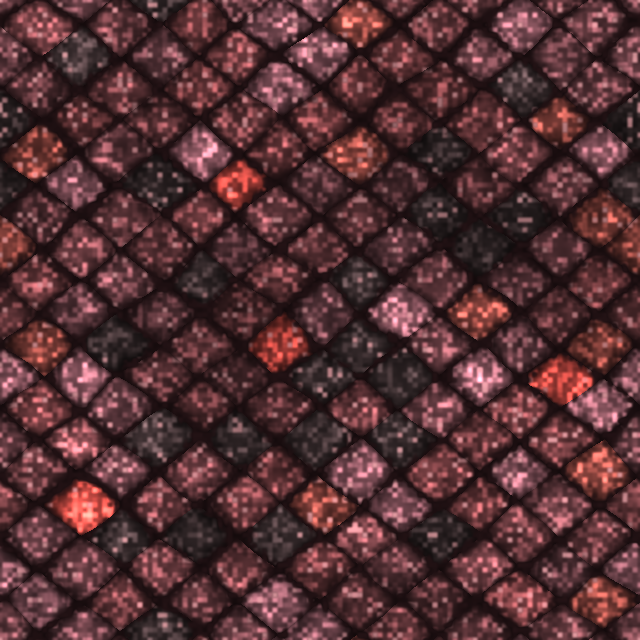
Write a WebGL 1 fragment shader that draws this pattern.

```glsl
precision highp float;

uniform vec2 u_resolution;

const vec2  SCALE_COUNT   = vec2(8.0, 10.0);  // repeats across and down
const vec2  LATTICE_SHIFT = vec2(0.0, 0.115);
const float HALF_SIDE     = 0.475;            // a lattice cell has half side 0.5
const float HALF_WIDTH    = 0.39;             // blunts the left and right tips
const float CORNER        = 0.14;
const float BLUNTNESS     = 0.12;
const float EDGE_SOFTNESS = 0.05;
const float EDGE_ROUGH    = 0.11;
const float WOBBLE        = 0.12;
const float JITTER        = 0.08;
const float SEQUIN_COUNT  = 128.0;
const float SPARKLE_SHARE = 0.05;
const float TAU           = 6.2831853;

const vec3 GAP     = vec3(0.105, 0.055, 0.062);
const vec3 MAUVE   = vec3(0.41, 0.25, 0.275);
const vec3 BRICK   = vec3(0.46, 0.24, 0.25);
const vec3 SLATE   = vec3(0.23, 0.18, 0.185);
const vec3 COPPER  = vec3(0.63, 0.31, 0.28);
const vec3 ROSE    = vec3(0.58, 0.36, 0.40);
const vec3 EMBER   = vec3(0.80, 0.30, 0.27);
const vec3 SPARKLE = vec3(0.88, 0.61, 0.63);

float hash(vec2 p) {
  vec3 k = fract(vec3(p.xyx) * 0.1031);
  k += dot(k, k.yzx + 33.33);
  return fract((k.x + k.y) * k.z);
}

float scaleHash(vec2 id, float salt) {
  return hash(id * 7.31 + salt);
}

float cornerSlope(vec2 corner, vec2 offset, vec2 period) {
  float angle = TAU * hash(mod(corner, period) * 3.7 + 7.0);
  return dot(vec2(cos(angle), sin(angle)), offset);
}

// Gradient noise that wraps after one period
float gradientNoise(vec2 p, vec2 period) {
  vec2 i = floor(p);
  vec2 f = p - i;
  vec2 w = f * f * f * (f * (f * 6.0 - 15.0) + 10.0);
  vec2 e = vec2(1.0, 0.0);
  float low  = mix(cornerSlope(i, f, period),
                   cornerSlope(i + e.xy, f - e.xy, period), w.x);
  float high = mix(cornerSlope(i + e.yx, f - e.yx, period),
                   cornerSlope(i + e.xx, f - e.xx, period), w.x);
  return mix(low, high, w.y);
}

// x: roughness, y: glint, z: sparkle
vec3 sequin(vec2 id) {
  id = mod(id, SEQUIN_COUNT);
  float glint = hash(id + 11.0);
  return vec3(hash(id + 43.0), glint * glint * glint,
              step(1.0 - SPARKLE_SHARE, hash(id + 71.0)));
}

// Neighbouring sequins melt into one another
vec3 sequinField(vec2 p) {
  vec2 i = floor(p);
  vec2 f = smoothstep(0.1, 0.9, p - i);
  vec2 e = vec2(1.0, 0.0);
  return mix(mix(sequin(i), sequin(i + e.xy), f.x),
             mix(sequin(i + e.yx), sequin(i + e.xx), f.x), f.y);
}

float roundedBox(vec2 p, float halfSide, float radius) {
  vec2 q = abs(p) - halfSide + radius;
  return length(max(q, 0.0)) + min(max(q.x, q.y), 0.0) - radius;
}

float smoothMax(float a, float b, float k) {
  float h = max(k - abs(a - b), 0.0) / k;
  return max(a, b) + 0.25 * h * h * k;
}

// Most scales are mauve to brick; a few stand out
vec3 scaleColor(vec2 id) {
  float kind = scaleHash(id, 31.0);
  vec3 color = mix(MAUVE, BRICK, scaleHash(id, 57.0));
  color = mix(color, SLATE, step(kind, 0.17));
  color = mix(color, ROSE, step(0.75, kind));
  color = mix(color, COPPER, step(0.87, kind));
  color = mix(color, EMBER, step(0.965, kind));
  return color * mix(0.8, 1.15, scaleHash(id, 83.0));
}

void main() {
  vec2 uv = gl_FragCoord.xy / u_resolution;
  vec3 grain = sequinField(uv * SEQUIN_COUNT);

  // Staggered diamonds become unit squares in the turned space
  vec2 wobble = vec2(gradientNoise(uv * 9.0, vec2(9.0)),
                     gradientNoise(uv * 9.0 + 4.5, vec2(9.0)));
  vec2 p = uv * SCALE_COUNT - LATTICE_SHIFT + WOBBLE * wobble;
  vec2 cell = floor(vec2(p.x + p.y, p.x - p.y) + 0.5);
  vec2 center = 0.5 * vec2(cell.x + cell.y, cell.x - cell.y);
  vec2 id = floor(2.0 * mod(center, SCALE_COUNT) + 0.5);

  // Scale outline, frayed by the sequins
  vec2 d = p - center;
  d -= JITTER * (vec2(scaleHash(id, 3.0), scaleHash(id, 5.0)) - 0.5);
  float size = HALF_SIDE - 0.03 * scaleHash(id, 19.0);
  float dist = roundedBox(vec2(d.x + d.y, d.x - d.y), size, CORNER);
  dist = smoothMax(dist, 1.414 * (abs(d.x) - HALF_WIDTH), BLUNTNESS);
  dist += EDGE_ROUGH * (grain.x - 0.5);
  float softness = EDGE_SOFTNESS + 8.0 / u_resolution.y;
  float mask = smoothstep(softness, -softness, dist);

  // Broad light and fine blotches
  float broad = 1.0 + 0.13 * cos(TAU * (uv.y - 0.15))
              + 0.4 * gradientNoise(uv * 4.0, vec2(4.0));
  float blotch = 1.0 + 0.6 * gradientNoise(uv * 28.0, vec2(28.0));
  float rim = mix(0.62, 1.0, smoothstep(0.0, 0.2, -dist));

  vec3 color = scaleColor(id) * broad * blotch * rim;
  color *= 0.68 + 1.3 * grain.y;
  color = mix(color, SPARKLE * broad, 0.75 * grain.z * rim);

  vec3 gap = GAP * mix(0.7, 1.3, grain.x);
  gl_FragColor = vec4(mix(gap, color, mask), 1.0);
}
```
